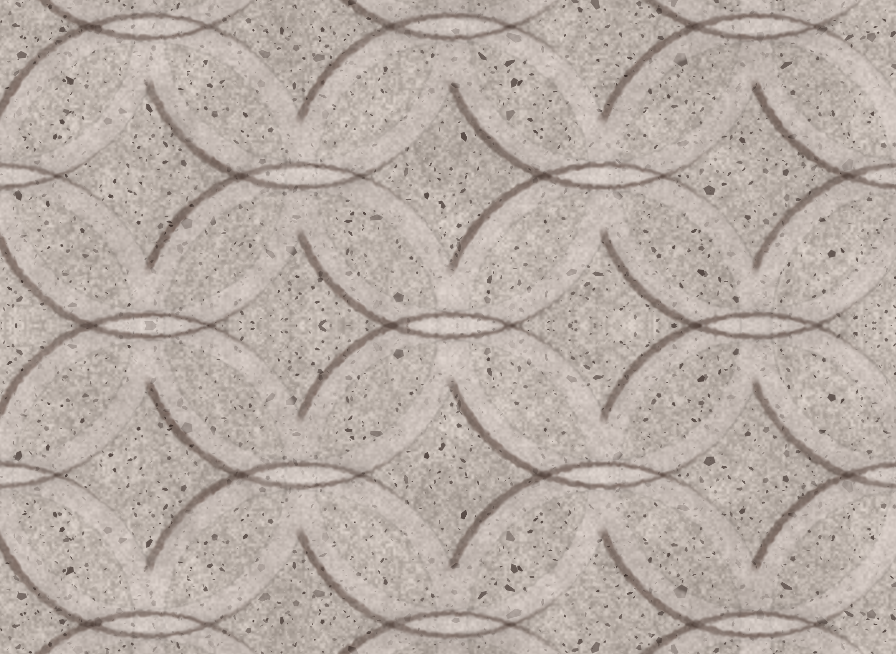
Reproduce this pattern procedurally as a WebGL 2 fragment shader.

```glsl
#version 300 es
precision highp float;
// Interlaced carved rings on speckled terrazzo stone, lit from one side.

uniform vec2 u_resolution;
out vec4 fragColor;

const vec2 REPEATS = vec2(2.954, 2.1875);  // repeats across and down
const vec2 KNOT = vec2(0.505, 0.502);      // canvas position of the middle knot
const float RING_OUTER = 0.538;            // radii in repeats
const float RING_INNER = 0.450;
const float GROOVE = 0.0105;               // half width of the dark groove
const float FINE_LINE = 0.004;             // half width of the faint edges
const float WOBBLE = 0.008;                // roughness of carved edges
const vec2 KNOT_SIZE = vec2(0.190, 0.030); // half axes of the bright level knots

const vec3 STONE = vec3(0.735, 0.695, 0.665);
const vec3 BAND = vec3(0.785, 0.743, 0.718);
const vec3 KNOT_LIGHT = vec3(0.855, 0.815, 0.790);
const vec3 GROOVE_TINT = vec3(0.71, 0.66, 0.64);
const vec3 CHIP_DARK = vec3(0.34, 0.29, 0.27);
const vec3 CHIP_PALE = vec3(0.85, 0.81, 0.78);

float hash(vec2 p) {
  vec3 a = fract(p.xyx * 0.1031);
  a += dot(a, a.yzx + 33.33);
  return fract((a.x + a.y) * a.z);
}

float noise(vec2 p) {
  vec2 i = floor(p), f = fract(p);
  f = f * f * (3.0 - 2.0 * f);
  return mix(mix(hash(i), hash(i + vec2(1, 0)), f.x),
             mix(hash(i + vec2(0, 1)), hash(i + vec2(1, 1)), f.x), f.y);
}

mat2 rotation(float a) {
  float c = cos(a), s = sin(a);
  return mat2(c, s, -s, c);
}

// Angular stone chips, at most one per cell; returns coverage.
float chips(vec2 p, float scale, float density, float size, float px) {
  p = rotation(scale) * p * scale + scale * 3.7;
  vec2 cell = floor(p);
  if (hash(cell) > density) return 0.0;
  vec2 center = 0.3 + 0.4 * vec2(hash(cell + 17.0), hash(cell + 41.0));
  vec2 v = rotation(6.2832 * hash(cell + 5.0)) * (fract(p) - center);
  v.y *= mix(1.0, 2.4, hash(cell + 57.0));  // slender shards
  float grow = hash(cell + 73.0);
  float radius = size * mix(0.35, 1.0, grow * grow);
  float d = -1.0;
  for (int k = 0; k < 5; k++) {
    float a = 1.2566 * float(k);
    float reach = radius * mix(0.4, 1.1, hash(cell + 9.0 * float(k) + 90.0));
    d = max(d, dot(v, vec2(cos(a), sin(a))) - reach);
  }
  float soft = px * scale * 0.6;
  return (1.0 - smoothstep(-soft, soft, d)) * mix(0.4, 1.0, hash(cell + 29.0));
}

// Smooth line of a given half width around d = 0.
float stroke(float d, float halfWidth, float soft) {
  return 1.0 - smoothstep(halfWidth - soft, halfWidth + soft, abs(d));
}

void main() {
  vec2 q = (gl_FragCoord.xy / u_resolution - KNOT) * REPEATS;
  float px = REPEATS.y / u_resolution.y;
  vec2 grainPos = vec2(q.x, abs(q.y)) + 20.0;  // stone is mirrored top to bottom
  float rough = noise(grainPos * 75.0) - 0.5;
  float worn = noise(grainPos * 9.0);

  // Two families of rings, each on a square lattice.
  float bandSum = 0.0, faint = 0.0;
  vec3 shade = vec3(1.0);
  for (int k = 0; k < 8; k++) {
    vec2 p = q - (k < 4 ? vec2(0.5, 0.0) : vec2(0.0, 0.5));
    vec2 v = fract(p) - vec2(k & 1, (k >> 1) & 1);
    float r = length(v) + WOBBLE * rough;
    float side = v.x / max(length(v), 0.001);
    bandSum += smoothstep(RING_INNER - 0.008, RING_INNER + 0.018, r)
             * (1.0 - smoothstep(RING_OUTER - 0.015, RING_OUTER + 0.008, r));
    // Grooves fade to the right and stop inside the upright lenses.
    float lit = (1.0 - smoothstep(0.25, 0.80, side)) * smoothstep(-0.955, -0.92, side);
    float width = GROOVE * mix(0.6, 1.3, smoothstep(0.2, -0.7, side) );
    width = GROOVE * mix(1.3, 0.65, smoothstep(-0.7, 0.2, side));
    float groove = stroke(r - RING_OUTER, width, px + 0.003);
    float halo = exp(-abs(r - RING_OUTER) * 40.0);
    shade *= mix(vec3(1.0), GROOVE_TINT, lit * groove * (0.7 + 0.4 * worn + 0.4 * rough));
    shade *= 1.0 - 0.08 * lit * halo;
    faint += stroke(r - RING_INNER, FINE_LINE, px) * 0.5;
    faint += stroke(r - RING_OUTER, FINE_LINE, px) * 0.7 * smoothstep(0.3, 0.8, side)
           * (1.0 - smoothstep(0.92, 0.95, side));
  }
  float band = min(bandSum, 1.0);

  // Base stone, carved bands and bright level knots.
  vec3 color = mix(STONE, BAND, band * mix(0.7, 1.1, worn));
  vec2 knotA = fract(q + 0.5) - 0.5, knotB = fract(q) - 0.5;
  float core = min(length(knotA / KNOT_SIZE), length(knotB / KNOT_SIZE));
  color = mix(color, KNOT_LIGHT, 0.9 * (1.0 - smoothstep(0.6, 1.05, core)));

  // Grain from broad clouds to fine grit.
  float grain = 0.06 * (noise(grainPos * 3.5) - 0.5) + 0.05 * (worn - 0.5)
              + 0.06 * (noise(grainPos * 28.0) - 0.5);
  float grit = 0.10 * rough + 0.13 * (noise(grainPos * 120.0) - 0.5);
  color += grain * mix(1.0, 0.8, band) + grit * mix(1.0, 0.6, band);

  // Pale and dark chips, sparse on the smoother bands.
  float field = 1.0 - 0.65 * band;
  float pale = max(chips(grainPos, 21.0, 0.5, 0.28, px), chips(grainPos, 39.0, 0.5, 0.3, px));
  color = mix(color, CHIP_PALE, 0.5 * pale * field);
  float dark = max(chips(grainPos, 11.0, 0.50, 0.27, px), chips(grainPos, 23.0, 0.36, 0.32, px));
  dark = max(dark, chips(grainPos, 43.0, 0.18, 0.36, px));
  color = mix(color, CHIP_DARK, dark * field);

  color *= shade * (1.0 - 0.10 * min(faint, 1.0));
  fragColor = vec4(color, 1.0);
}
```
